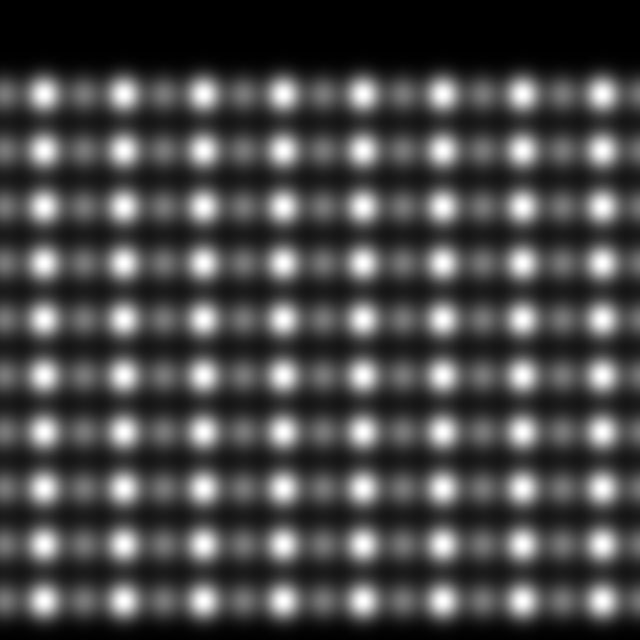
Give the GLSL for this pattern, as a Shadertoy shader.

```glsl
const vec2 PITCH = vec2(0.0623, 0.08796);        // half a column repeat, one row repeat
const vec2 FIRST_DOT = vec2(0.0690, 0.0612);     // centre of the lowest left bright dot
const vec2 DOT_SIGMA = vec2(0.0185, 0.0195);     // softness across and down
const float ROWS = 10.0;
const float BRIGHT = 1.0;
const float DIM = 0.44;
const float HAZE = 0.04;                         // faint light between the rows

float gaussian(vec2 offset) {
    vec2 q = offset / DOT_SIGMA;
    return exp(-0.5 * dot(q, q));
}

// Bright and dim dots alternate along each row; columns run on past the canvas.
float dotLevel(vec2 cell) {
    float inRows = step(-0.5, cell.y) * step(cell.y, ROWS - 0.5);
    return inRows * mix(BRIGHT, DIM, mod(cell.x, 2.0));
}

float dotGlow(vec2 p) {
    vec2 grid = (p - FIRST_DOT) / PITCH;
    vec2 nearest = floor(grid + 0.5);
    float glow = 0.0;
    for (int j = -1; j <= 1; j++) {
        for (int i = -2; i <= 2; i++) {
            vec2 cell = nearest + vec2(i, j);
            glow += dotLevel(cell) * gaussian((grid - cell) * PITCH);
        }
    }
    return glow;
}

// Haze fills the block of rows and fades out past the first and last.
float rowHaze(float y) {
    float row = (y - FIRST_DOT.y) / PITCH.y;
    float below = smoothstep(-0.6, 0.0, row);
    float above = 1.0 - smoothstep(ROWS - 1.0, ROWS - 0.4, row);
    return HAZE * below * above;
}

void mainImage(out vec4 fragColor, in vec2 fragCoord) {
    vec2 p = fragCoord / iResolution.xy;
    float light = mix(min(dotGlow(p), 1.0), 1.0, rowHaze(p.y));
    fragColor = vec4(vec3(light), 1.0);
}
```
